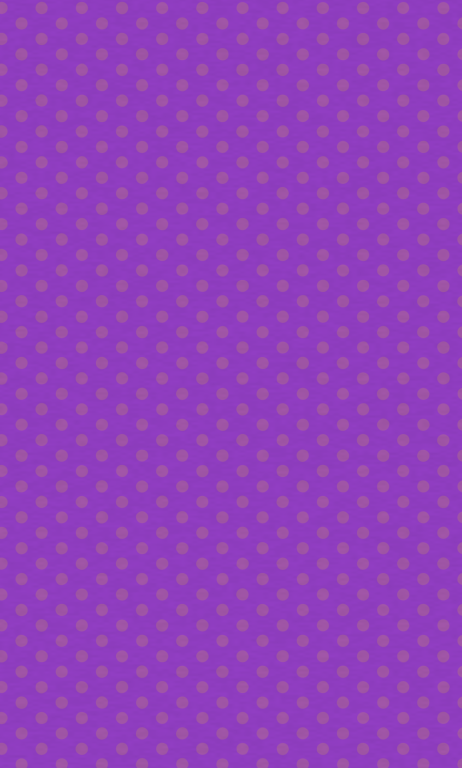
Write a Shadertoy shader that draws this pattern.

```glsl
// Staggered mauve polka dots on violet cloth with a faint horizontal weave.

const vec3 VIOLET = vec3(0.558, 0.238, 0.750);
const vec3 MAUVE = vec3(0.622, 0.332, 0.648);
const vec2 REPEATS = vec2(11.5, 24.88);     // lattice cells across and down
const vec2 LATTICE_SHIFT = vec2(0.037, 0.62);
const float DOT_RADIUS = 0.0079;            // in canvas heights
const vec2 THREADS = vec2(130.0, 330.0);    // weave grain per canvas height

float hash(vec2 p) {
    vec3 q = fract(vec3(p.xyx) * 0.1031);
    q += dot(q, q.yzx + 33.33);
    return fract((q.x + q.y) * q.z);
}

float valueNoise(vec2 p) {
    vec2 cell = floor(p);
    vec2 f = fract(p);
    f = f * f * (3.0 - 2.0 * f);
    float low = mix(hash(cell), hash(cell + vec2(1.0, 0.0)), f.x);
    float high = mix(hash(cell + vec2(0.0, 1.0)), hash(cell + 1.0), f.x);
    return mix(low, high, f.y);
}

// Distance to the nearest lattice point, measured in canvas heights.
float latticeDistance(vec2 grid, vec2 cellSize) {
    return length((fract(grid + 0.5) - 0.5) * cellSize);
}

// Two interleaved lattices, the second shifted by half a cell.
float staggeredDots(vec2 grid, vec2 cellSize, float radius) {
    float even = latticeDistance(grid, cellSize);
    float odd = latticeDistance(grid + 0.5, cellSize);
    return min(even, odd) - radius;
}

// Short horizontal threads, centred on zero.
float weave(vec2 p, vec2 threads) {
    float fine = valueNoise(p * threads) - 0.5;
    float broad = valueNoise(p * threads * vec2(0.3, 0.6) + 17.0) - 0.5;
    return 0.7 * fine + 0.3 * broad;
}

void mainImage(out vec4 fragColor, in vec2 fragCoord) {
    vec2 uv = fragCoord / iResolution.xy;
    vec2 p = fragCoord / iResolution.y;
    vec2 cellSize = vec2(iResolution.x / iResolution.y, 1.0) / REPEATS;
    float pixel = 1.0 / iResolution.y;

    // Dots, with edges slightly roughened by the threads
    float grain = weave(p, THREADS);
    float dist = staggeredDots(uv * REPEATS - LATTICE_SHIFT, cellSize, DOT_RADIUS);
    dist += 0.0008 * grain;
    float dotMask = 1.0 - smoothstep(-0.75 * pixel, 0.75 * pixel, dist);

    // Cloth shading
    vec3 color = mix(VIOLET, MAUVE, dotMask);
    color *= 1.0 + 0.05 * grain;
    fragColor = vec4(color, 1.0);
}
```
